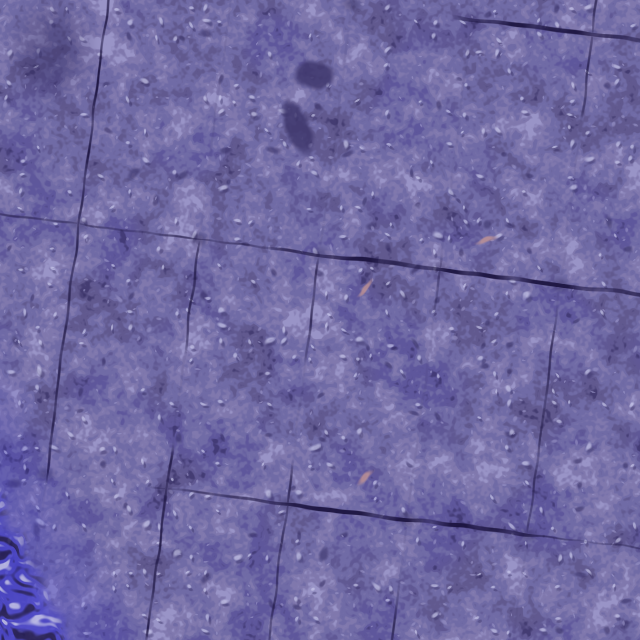
Reproduce this texture procedurally as a Shadertoy shader.

```glsl
const vec3 BASE = vec3(0.44, 0.42, 0.65);
const vec3 LIGHT = vec3(0.50, 0.47, 0.68);
const vec3 GREY = vec3(0.38, 0.35, 0.56);
const vec3 BLUE = vec3(0.37, 0.34, 0.61);
const vec3 PALE = vec3(0.60, 0.58, 0.78);
const vec3 DEEP = vec3(0.19, 0.16, 0.37);
const vec3 INK = vec3(0.10, 0.07, 0.24);
const vec3 GLINT = vec3(0.80, 0.80, 0.93);
const vec3 VIVID = vec3(0.27, 0.25, 0.78);
const vec3 CHIP = vec3(0.76, 0.58, 0.58);

const vec2 SKEW = vec2(-0.13, 0.125);     // tilt of the brick grid
const vec2 FIRST = vec2(0.039, 0.268);    // first column and row joint
const vec2 PITCH = vec2(0.191, 0.397);    // brick width and height
const vec3 ROW_START = vec3(0.21, -0.3, 0.59);
// Two surviving spans (from, to) of each column joint
const vec4 COLUMN_SPANS[5] = vec4[5](
    vec4(0.26, 1.3, 0.26, 1.3), vec4(0.49, 0.67, 0.03, 0.34),
    vec4(0.50, 0.67, 0.05, 0.34), vec4(0.60, 0.69, -0.1, 0.165),
    vec4(0.27, 0.63, 0.93, 1.3));

vec2 hash2(vec2 p) {
    vec3 q = fract(p.xyx * vec3(0.1031, 0.1030, 0.0973));
    q += dot(q, q.yzx + 33.33);
    return fract((q.xx + q.yz) * q.zy);
}

vec2 gradient(vec2 cell) {
    float angle = 6.2832 * hash2(cell).x;
    return vec2(cos(angle), sin(angle));
}

float noise(vec2 p) {
    vec2 i = floor(p), f = fract(p), e = vec2(0.0, 1.0);
    vec2 u = f * f * f * (f * (f * 6.0 - 15.0) + 10.0);
    float low = mix(dot(gradient(i), f), dot(gradient(i + e.yx), f - e.yx), u.x);
    float high = mix(dot(gradient(i + e.xy), f - e.xy), dot(gradient(i + 1.0), f - 1.0), u.x);
    return mix(low, high, u.y);
}

float fbm(vec2 p, float gain) {
    float sum = 0.0, amplitude = 0.5;
    for (int i = 0; i < 5; i++) {
        sum += amplitude * noise(p);
        p = mat2(1.6, 1.2, -1.2, 1.6) * p + 17.3;
        amplitude *= gain;
    }
    return sum;
}

mat2 rotation(float angle) {
    float c = cos(angle), s = sin(angle);
    return mat2(c, s, -s, c);
}

// Soft ellipse, 1 inside and 0 outside
float blob(vec2 p, vec2 radius, float softness) {
    return 1.0 - smoothstep(1.0 - softness, 1.0 + softness, length(p / radius));
}

// One randomly turned grain in a share of the cells
float grains(vec2 p, float scale, float share, float seed) {
    vec2 cell = floor(p * scale) + seed;
    vec2 place = hash2(cell), kind = hash2(cell + 71.7);
    vec2 q = rotation(6.2832 * kind.y) * (fract(p * scale) - mix(vec2(0.3), vec2(0.7), place));
    float size = mix(0.10, 0.24, place.x * place.y);
    return step(kind.x, share) * blob(q, size * vec2(1.3, 0.75), 0.55);
}

float line(float offset, float halfWidth, float blur) {
    return 1.0 - smoothstep(halfWidth - blur, halfWidth + blur, abs(offset));
}

float span(float t, float from, float to) {
    return smoothstep(from - 0.015, from + 0.015, t) * (1.0 - smoothstep(to - 0.03, to + 0.01, t));
}

float joints(vec2 p, float blur) {
    vec2 g = p + SKEW * p.yx;
    vec2 wobble = 0.004 * vec2(noise(p * 19.0), noise(p * 19.0 + 40.0));
    float broken = 0.75 + 0.7 * noise(p * 23.0 + 9.0);
    float ink = 0.0;
    for (int row = 0; row < 3; row++) {
        float offset = g.y + wobble.y - FIRST.y - PITCH.y * float(row);
        float strength = mix(0.6, 1.15, smoothstep(0.28, 0.48, g.x));
        strength *= row == 0 ? 1.0 - 0.55 * smoothstep(0.79, 0.83, g.x) : 1.0;
        float alive = span(g.x, ROW_START[row], 1.2);
        ink = max(ink, alive * strength * broken * line(offset, 0.0027 * strength, blur));
    }
    for (int column = 0; column < 5; column++) {
        float offset = g.x + wobble.x - FIRST.x - PITCH.x * float(column);
        vec4 s = COLUMN_SPANS[column];
        float alive = max(span(g.y, s.x, s.y), span(g.y, s.z, s.w));
        float strength = column < 2 ? 0.9 : 0.7;
        ink = max(ink, max(alive * strength, 0.08) * broken * line(offset, 0.0018, blur));
    }
    // Pooled dirt where joints cross
    vec2 cross = (fract((g - FIRST) / PITCH + 0.5) - 0.5) * PITCH;
    float dirt = blob(cross, vec2(0.012, 0.009), 0.8) * step(0.2, g.y);
    return clamp(max(ink, 0.35 * dirt * broken), 0.0, 1.0);
}

vec3 stone(vec2 p) {
    float tone = fbm(p * 9.0, 0.87) + 0.05 * noise(p * 3.0);
    float hue = noise(p * 7.0 + 5.0) + 0.3 * (0.4 - p.y);
    vec3 color = mix(GREY, BLUE, smoothstep(-0.2, 0.2, hue));
    color = mix(color, BASE, smoothstep(-0.24, -0.02, tone));
    color = mix(color, LIGHT, smoothstep(0.03, 0.20, tone));
    color = mix(color, PALE, smoothstep(0.24, 0.46, tone));
    return mix(color, DEEP, 0.6 * smoothstep(0.32, 0.55, -tone));
}

void mainImage(out vec4 fragColor, in vec2 fragCoord) {
    vec2 p = fragCoord / iResolution.xy;
    float blur = max(0.0013, 0.8 / iResolution.y);
    vec2 warped = p + 0.006 * vec2(noise(p * 45.0), noise(p * 45.0 + 30.0));
    vec3 color = stone(p);

    // Dark pits, and bright grit with its shadow
    color = mix(color, DEEP, 0.5 * grains(warped, 27.0, 0.13, 3.0));
    color = mix(color, DEEP, 0.4 * grains(warped + vec2(-0.003, 0.005), 42.0, 0.2, 11.0));
    color = mix(color, GLINT, 0.65 * grains(warped, 42.0, 0.2, 11.0));
    color = mix(color, PALE, 0.6 * grains(warped, 63.0, 0.2, 23.0));

    // Stains and warm chips
    color = mix(color, DEEP, 0.4 * blob(warped - vec2(0.08, 0.92), vec2(0.05, 0.06), 0.7));
    for (int i = 0; i < 2; i++) {
        float k = float(i);
        vec2 q = rotation(-0.35 * k) * (warped - vec2(0.492, 0.883) + k * vec2(0.027, 0.083));
        color = mix(color, mix(DEEP, GREY, 0.25), 0.8 * blob(q, mix(vec2(0.031, 0.021), vec2(0.018, 0.043), k), 0.25));
    }
    for (int i = 0; i < 3; i++) {
        float odd = mod(float(i), 2.0);
        vec2 center = vec2(0.57 + 0.19 * odd, 0.55 + 0.075 * odd - 0.297 * floor(float(i) / 2.0));
        vec2 q = rotation(-0.8 + 0.6 * odd) * (warped - center);
        color = mix(color, CHIP, 0.8 * blob(q, vec2(0.014, 0.004), 0.5));
    }

    color = mix(color, INK, 0.92 * joints(p, blur));

    // Glossy blue corner with rippled streaks
    float reach = p.x + 0.5 * p.y + 0.025 * noise(p * 20.0);
    color = mix(color, VIVID, 0.35 * (1.0 - smoothstep(0.08, 0.27, reach)));
    float gloss = 1.0 - smoothstep(0.085, 0.125, reach);
    float ripple = noise(rotation(0.6) * warped * vec2(38.0, 75.0) + 2.0 * noise(p * 18.0));
    vec3 wet = mix(VIVID, INK, smoothstep(0.05, 0.35, ripple));
    wet = mix(wet, GLINT, smoothstep(0.15, 0.4, -ripple));
    color = mix(color, wet, 0.75 * gloss);

    fragColor = vec4(color, 1.0);
}
```
